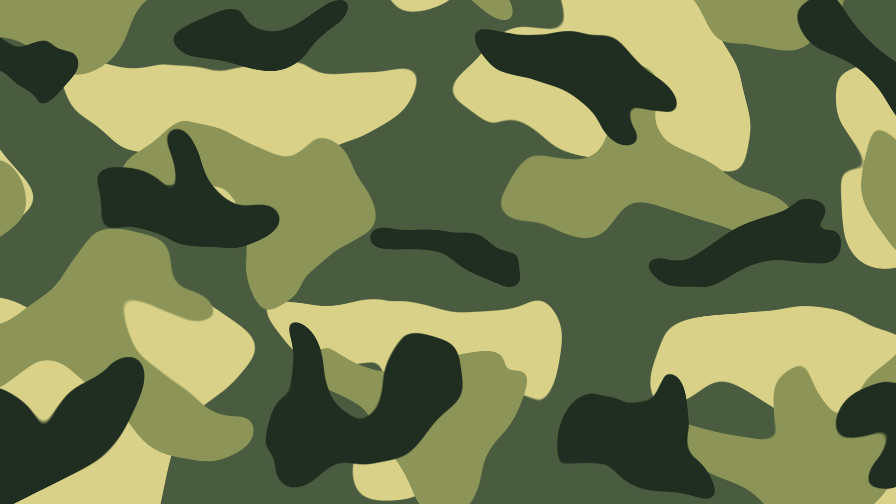
Give the GLSL for this pattern, as a WebGL 1 fragment shader.

```glsl
precision highp float;
uniform vec2 u_resolution;

#define BASE_GREEN vec3(0.29, 0.36, 0.25)
#define SAND vec3(0.85, 0.82, 0.53)
#define OLIVE vec3(0.55, 0.58, 0.34)
#define DARK vec3(0.12, 0.18, 0.13)
// Patch layers: cell height, limb radius, limb reach, seed
#define SAND_PATCH vec4(0.46, 0.200, 0.95, 3.0)
#define OLIVE_PATCH vec4(0.42, 0.155, 0.85, 11.0)
#define DARK_PATCH vec4(0.36, 0.118, 0.66, 23.0)
// Domain warp: frequency, amplitude
#define BROAD_WARP vec2(2.7, 0.18)
#define FINE_WARP vec2(6.5, 0.045)
#define CELL_ASPECT 1.65
#define BLEND 0.12
#define EDGE_PIXELS 0.8

vec2 hash2(vec2 p) {
  vec3 q = fract(p.xyx * vec3(0.1031, 0.1030, 0.0973));
  q += dot(q, q.yzx + 33.33);
  return fract((q.xx + q.yz) * q.zy);
}

// Gradient noise
float cornerRamp(vec2 cell, vec2 offset) {
  float angle = 6.2832 * hash2(cell).x;
  return dot(vec2(cos(angle), sin(angle)), offset);
}

float gradientNoise(vec2 p) {
  vec2 cell = floor(p), f = p - cell;
  vec2 w = f * f * f * (f * (f * 6.0 - 15.0) + 10.0);
  vec2 e = vec2(1.0, 0.0);
  float low = mix(cornerRamp(cell, f), cornerRamp(cell + e, f - e), w.x);
  float high = mix(cornerRamp(cell + e.yx, f - e.yx),
                   cornerRamp(cell + e.xx, f - e.xx), w.x);
  return mix(low, high, w.y);
}

vec2 warp(vec2 p, vec2 shape, float seed) {
  vec2 q = p * shape.x + seed * 7.3;
  return shape.y * vec2(gradientNoise(q), gradientNoise(q + 41.7));
}

// Rounded limbs, joined smoothly
float limb(vec2 p, vec2 a, vec2 b, float radius) {
  vec2 pa = p - a, ba = b - a;
  float t = clamp(dot(pa, ba) / dot(ba, ba), 0.0, 1.0);
  return length(pa - ba * t) - radius;
}

float smoothMin(float a, float b) {
  float h = max(BLEND - abs(a - b), 0.0) / BLEND;
  return min(a, b) - 0.25 * BLEND * h * h;
}

// One bent, branching blob around the origin
float blob(vec2 p, vec2 id, float radius, float reach) {
  vec2 h1 = hash2(id + 5.3) - 0.5;
  vec2 h2 = hash2(id + 19.1) - 0.5;
  vec2 h3 = hash2(id + 37.7) - 0.5;
  vec2 thickness = radius * (0.75 + 0.5 * hash2(id + 53.9));
  vec2 left = reach * vec2(-0.5, 0.5 * h1.x);
  vec2 middle = reach * vec2(0.3, 0.5) * h2;
  vec2 right = reach * vec2(0.5, 0.5 * h1.y);
  vec2 tip = middle + reach * vec2(0.8 * h3.x, h3.y < 0.0 ? -0.4 : 0.4);
  float d = smoothMin(limb(p, left, middle, thickness.x),
                      limb(p, middle, right, thickness.y));
  return smoothMin(d, limb(p, middle, tip, radius * 0.85));
}

// Signed distance to a layer of scattered blobs, with shifted rows
float patches(vec2 p, vec4 layer) {
  p += warp(p, BROAD_WARP, layer.w) + warp(p, FINE_WARP, layer.w + 2.0);
  vec2 q = p / layer.x + layer.w;
  float d = 10.0;
  for (int j = -1; j <= 1; j++) {
    float row = floor(q.y) + float(j);
    float shift = 0.5 * mod(row, 2.0) + 0.3 * hash2(vec2(row, layer.w)).x;
    float column = floor(q.x / CELL_ASPECT + shift);
    for (int i = -1; i <= 1; i++) {
      vec2 id = vec2(column + float(i), row);
      vec2 jitter = (hash2(id + layer.w * 3.0) - 0.5) * vec2(0.4, 0.24);
      vec2 centre = vec2((id.x + 0.5 - shift) * CELL_ASPECT, row + 0.5) + jitter;
      d = smoothMin(d, blob(q - centre, id + layer.w, layer.y, layer.z));
    }
  }
  return d * layer.x;
}

float coverage(vec2 p, vec4 layer) {
  float edge = EDGE_PIXELS / u_resolution.y;
  return 1.0 - smoothstep(-edge, edge, patches(p, layer));
}

void main() {
  vec2 p = gl_FragCoord.xy / u_resolution.y;
  vec3 color = BASE_GREEN;
  color = mix(color, SAND, coverage(p, SAND_PATCH));
  color = mix(color, OLIVE, coverage(p, OLIVE_PATCH));
  color = mix(color, DARK, coverage(p, DARK_PATCH));
  gl_FragColor = vec4(color, 1.0);
}
```
